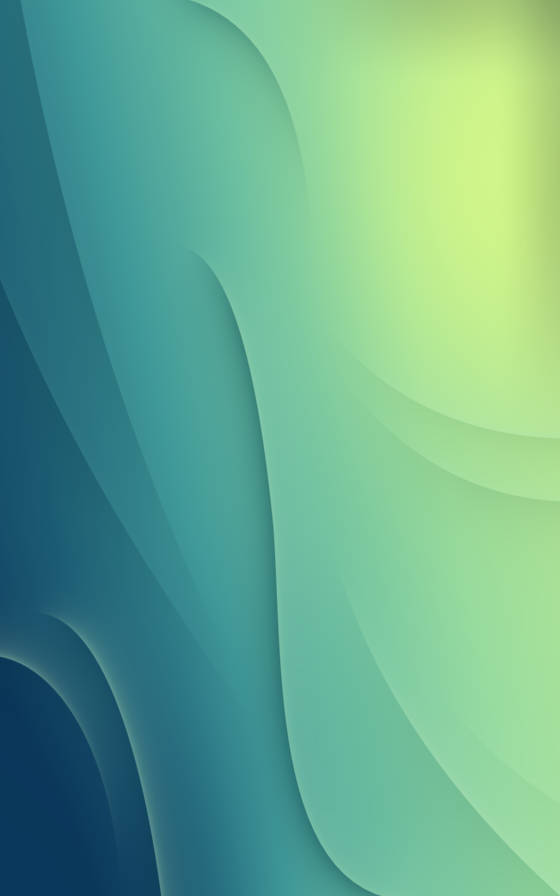
Reproduce this background procedurally as a Shadertoy shader.

```glsl
// Soft folded sheets of light, sweeping from deep blue through teal to lime.
#define CANVAS vec2(100.0, 160.0)
#define STEPS 28
#define RIM_WIDTH 0.6
#define RIM_SHARE 0.45
#define SHADE vec3(0.36, 0.56, 0.64)
#define PALE vec3(0.70, 0.89, 0.72)
#define GLOW vec3(0.83, 0.97, 0.53)
#define GLOW_CENTRE vec2(89.0, 129.0)
#define GLOW_SIZE vec2(25.0, 44.0)

// Cubic curve: x = signed distance (positive on the upper right), y = position along it
vec2 curve(vec2 p, vec2 a, vec2 b, vec2 c, vec2 d) {
    vec2 from = a;
    vec2 best = vec2(1e5, 0.0);
    for (int i = 1; i <= STEPS; i++) {
        float t = float(i) / float(STEPS);
        float s = 1.0 - t;
        vec2 to = s*s*s*a + 3.0*s*s*t*b + 3.0*s*t*t*c + t*t*t*d;
        vec2 seg = to - from;
        vec2 rel = p - from;
        float h = clamp(dot(rel, seg) / dot(seg, seg), 0.0, 1.0);
        float dist = length(rel - h * seg);
        if (dist < abs(best.x)) {
            float side = seg.x * rel.y - seg.y * rel.x;
            best = vec2(side < 0.0 ? -dist : dist, (float(i) - 1.0 + h) / float(STEPS));
        }
        from = to;
    }
    return best;
}

// Shadow below the edge, light above it; shadow and light are (width, amount)
vec3 fold(vec3 col, vec2 edge, vec2 shadow, vec2 light, vec2 fade) {
    float px = CANVAS.y / iResolution.y;
    float lit = smoothstep(-px, px, edge.x);
    float d = abs(edge.x);
    float weight = smoothstep(-0.01, fade.x, edge.y)
                 * (1.0 - smoothstep(1.0 - fade.y, 1.01, edge.y));
    float dark = shadow.y * exp(-d / shadow.x) * (1.0 - lit);
    float glow = light.y * mix(exp(-d / light.x), exp(-d / RIM_WIDTH), RIM_SHARE) * lit;
    col = mix(col, col * SHADE, dark * weight);
    return mix(col, PALE, glow * weight);
}

// Colour ramp from deep blue to light green
vec3 ramp(float t) {
    vec3 col = mix(vec3(0.04, 0.22, 0.36), vec3(0.12, 0.39, 0.48), clamp(t * 5.0, 0.0, 1.0));
    col = mix(col, vec3(0.25, 0.60, 0.60), clamp(t * 5.0 - 1.0, 0.0, 1.0));
    col = mix(col, vec3(0.42, 0.75, 0.63), clamp(t * 5.0 - 2.0, 0.0, 1.0));
    col = mix(col, vec3(0.59, 0.86, 0.62), clamp(t * 5.0 - 3.0, 0.0, 1.0));
    return mix(col, vec3(0.70, 0.90, 0.59), clamp(t * 5.0 - 4.0, 0.0, 1.0));
}

vec3 background(vec2 uv, vec2 p) {
    float corner = (1.0 - smoothstep(0.0, 0.45, uv.y)) * (1.0 - smoothstep(0.25, 0.6, uv.x));
    vec3 col = ramp(0.83 * uv.x + 0.30 * uv.y - 0.14 * corner);
    vec2 g = (p - GLOW_CENTRE) / GLOW_SIZE;
    col = mix(col, GLOW, 0.9 * exp(-dot(g, g)));
    // Darkened top and right borders
    float right = smoothstep(0.88, 1.02, uv.x) * smoothstep(0.45, 0.8, uv.y);
    float top = smoothstep(0.90, 1.02, uv.y) * smoothstep(0.45, 0.8, uv.x);
    return col * (1.0 - 0.17 * right) * (1.0 - 0.17 * top);
}

void mainImage(out vec4 fragColor, in vec2 fragCoord) {
    vec2 uv = fragCoord / iResolution.xy;
    vec2 p = uv * CANVAS;
    vec3 col = background(uv, p);

    // Long dark sheets on the left
    vec2 e = curve(p, vec2(3.3, 162.0), vec2(10.4, 122.5), vec2(22.9, 76.7), vec2(44.8, 35.0));
    col = fold(col, e, vec2(11.0, 0.42), vec2(3.0, 0.05), vec2(0.0, 0.7));
    e = curve(p, vec2(-2.0, 115.2), vec2(10.4, 83.0), vec2(27.0, 55.8), vec2(50.0, 24.6));
    col = fold(col, e, vec2(15.0, 0.36), vec2(3.0, 0.06), vec2(0.0, 0.7));

    // Upper fold
    e = curve(p, vec2(25.0, 161.3), vec2(46.9, 161.3), vec2(54.6, 141.3), vec2(55.8, 115.2));
    col = fold(col, e, vec2(3.6, 0.50), vec2(7.0, 0.36), vec2(0.25, 0.75));

    // Central S-shaped fold, made of two joined curves
    e = curve(p, vec2(31.3, 116.3), vec2(41.7, 115.2), vec2(46.3, 91.3), vec2(48.8, 66.3));
    vec2 lower = curve(p, vec2(48.8, 66.3), vec2(50.6, 43.3), vec2(47.9, 1.7), vec2(71.9, -0.8));
    e.y *= 0.5;
    if (abs(lower.x) < abs(e.x)) e = vec2(lower.x, 0.5 + 0.5 * lower.y);
    col = fold(col, e, vec2(3.2, 0.68), vec2(8.0, 0.42), vec2(0.28, 0.0));

    // Arcs on the right
    e = curve(p, vec2(56.3, 104.8), vec2(66.7, 89.2), vec2(83.3, 81.7), vec2(102.0, 81.7));
    col = fold(col, e, vec2(6.0, 0.17), vec2(7.0, 0.42), vec2(0.7, 0.0));
    e = curve(p, vec2(59.4, 94.4), vec2(71.9, 77.7), vec2(85.4, 70.8), vec2(102.0, 70.4));
    col = fold(col, e, vec2(8.0, 0.17), vec2(5.0, 0.32), vec2(0.7, 0.0));
    e = curve(p, vec2(58.3, 66.3), vec2(63.5, 43.3), vec2(77.1, 20.4), vec2(101.0, -0.8));
    col = fold(col, e, vec2(10.0, 0.20), vec2(10.0, 0.60), vec2(0.8, 0.0));
    e = curve(p, vec2(77.0, 39.0), vec2(83.3, 28.8), vec2(91.7, 21.5), vec2(102.0, 15.2));
    col = fold(col, e, vec2(6.0, 0.06), vec2(8.0, 0.18), vec2(0.8, 0.0));

    // Nested folds in the lower left corner
    e = curve(p, vec2(5.2, 50.6), vec2(17.7, 51.7), vec2(25.4, 26.7), vec2(29.0, -1.5));
    col = fold(col, e, vec2(4.0, 0.42), vec2(4.0, 0.46), vec2(0.35, 0.0));
    e = curve(p, vec2(-2.0, 43.0), vec2(11.5, 42.3), vec2(21.3, 22.5), vec2(21.5, -1.5));
    col = fold(col, e, vec2(7.0, 0.30), vec2(4.5, 0.50), vec2(0.0, 0.95));

    fragColor = vec4(col, 1.0);
}
```
